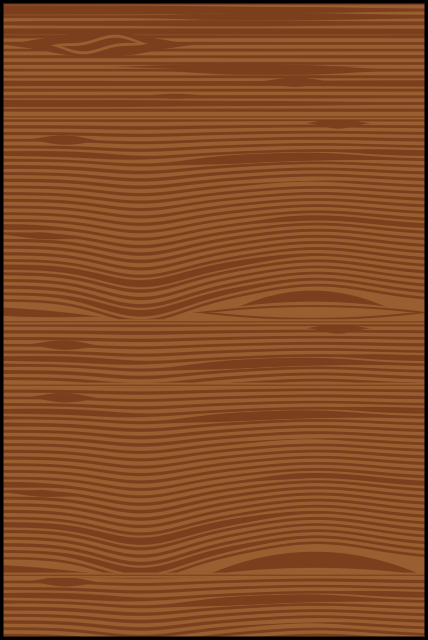
Reproduce this texture procedurally as a WebGL 2 fragment shader.

```glsl
#version 300 es
precision highp float;
// Flat two-tone wood: fine grain lines in stacked boards, each board bending more with depth.
// Signed distances (negative = dark grain) are joined and cut for lines, knots and seams,
// then softened over one pixel. Lengths are in canvas widths, depth runs down from the top.

uniform vec2 u_resolution;
out vec4 fragColor;

const vec3 LIGHT_WOOD = vec3(0.605, 0.373, 0.190);
const vec3 DARK_WOOD = vec3(0.488, 0.247, 0.118);
const float PERIOD = 0.0156;      // spacing of grain lines
const float BASE_DUTY = 0.40;     // dark part of a plain line
const float BEND = 0.10;          // wave height gained per unit of depth
const float BUNDLE_END = 0.432;   // last bent line of a board
const float BORDER = 0.0082;
const float SEAM_HALF = 0.0014;
const float SEAM_GAP = 0.006;
// Each board: x = depth of its visible top, y = depth of its unbent origin.
const int BOARDS = 4;
const vec2 BOARD[BOARDS] = vec2[](vec2(0.273, 0.273), vec2(0.752, 0.752),
                                  vec2(0.900, 0.875), vec2(1.344, 1.305));

float hash(vec2 p) {
  p = fract(p * vec2(0.1031, 0.1137));
  p += dot(p, p.yx + 33.33);
  return fract((p.x + p.y) * p.x * 17.0);
}

// Smooth noise along x, independent for every row.
float rowNoise(float x, float row) {
  float i = floor(x), f = fract(x);
  return mix(hash(vec2(i, row)), hash(vec2(i + 1.0, row)), f * f * (3.0 - 2.0 * f));
}

// Trough left of the middle, broad crest on the right, flat at the edges.
float wave(float x) {
  float trough = (x - 0.33) / 0.14, crest = (x - 0.74) / 0.18;
  return exp(-trough * trough) - 0.9 * exp(-crest * crest);
}

// Spindle with a full middle and long thin tips.
float knot(vec2 p, vec2 size) {
  float q = p.x / size.x;
  return abs(p.y) - size.y * (exp(-3.0 * q * q) - 0.2 * q * q);
}

float lens(vec2 p, vec2 size) {
  float q = p.x / size.x;
  return abs(p.y) - size.y * (1.0 - q * q);
}

// Crescent arched upward from a base line at p.y = 0.
float dome(vec2 p, vec2 size) {
  float q = p.x / size.x;
  float arch = size.y * (1.0 - q * q);
  return abs(-p.y - 0.65 * arch) - 0.35 * arch;
}

// Lines that swell, merge with their neighbours or run out to a point.
float grainLines(float x, float s, float seed) {
  float row = floor(s / PERIOD), d = 1.0;
  for (int k = -1; k <= 1; k++) {
    float id = row + float(k), key = id + seed;
    float n = rowNoise(x * 2.4 + 7.0 * hash(vec2(key, 3.0)), key + 11.0);
    float bold = step(0.68, hash(vec2(key, 71.0)));
    float fading = step(hash(vec2(key, 29.0)), 0.15);
    float duty = BASE_DUTY + 0.12 * n + bold * 0.9 * smoothstep(0.35, 0.9, n);
    duty -= fading * 0.7 * smoothstep(0.55, 0.95, n);
    d = min(d, abs(s - (id + 0.5) * PERIOD) - 0.5 * PERIOD * duty);
  }
  return d;
}

// Straight grain with a leaf-shaped eye, above the first board.
float topGrain(vec2 p) {
  float d = grainLines(p.x, p.y, 60.0);
  d = min(d, abs(p.y - 0.074) - 0.007);
  d = min(d, knot(p - vec2(0.69, 0.192), vec2(0.12, 0.011)));
  d = min(d, knot(p - vec2(0.55, 0.156), vec2(0.35, 0.009)));
  d = min(d, knot(p - vec2(0.12, 0.242), vec2(0.18, 0.007)));
  d = min(d, knot(p - vec2(0.41, 0.225), vec2(0.12, 0.006)));
  vec2 eye = p - vec2(0.232, 0.104);
  d = min(d, knot(eye, vec2(0.28, 0.031)));
  eye.y += 0.07 * eye.x + 0.006 * sin(eye.x * 40.0);
  d = max(d, -lens(eye, vec2(0.112, 0.016)));
  return min(d, lens(eye, vec2(0.088, 0.009)));
}

// One board; p.y is the depth below its origin.
float boardGrain(vec2 p, bool first) {
  float s = p.y - BEND * p.y * wave(p.x);
  float d = max(grainLines(p.x, s, 100.0), s - BUNDLE_END);
  vec2 q = vec2(p.x, s);
  d = min(d, knot(q - vec2(0.79, 0.016), vec2(0.09, 0.014)));
  d = min(d, knot(q - vec2(0.15, 0.053), vec2(0.11, 0.011)));
  d = min(d, knot(q - vec2(0.10, 0.276), vec2(0.11, 0.008)));
  // Crescents and an outlined drop fill the hollow under the crest.
  d = min(d, lens(p - vec2(0.0, 0.455 + 0.05 * p.x), vec2(0.23, 0.010)));
  if (first) {
    d = min(d, dome(p - vec2(0.73, 0.443), vec2(0.17, 0.037)));
    return min(d, abs(lens(p - vec2(0.73, 0.457), vec2(0.255, 0.015))) - 0.0024);
  }
  return min(d, dome(p - vec2(0.735, 0.468), vec2(0.25, 0.054)));
}

void main() {
  vec2 p = gl_FragCoord.xy / u_resolution.x;
  float height = u_resolution.y / u_resolution.x, px = 1.0 / u_resolution.x;
  p.y = height - p.y;

  int board = -1;
  float seam = 1.0;
  for (int i = 0; i < BOARDS; i++) {
    if (p.y > BOARD[i].x) board = i;
    seam = min(seam, abs(p.y - BOARD[i].x));
  }
  float grain = board < 0 ? topGrain(p)
                          : boardGrain(vec2(p.x, p.y - BOARD[board].y), board == 0);
  grain = min(max(grain, SEAM_GAP - seam), seam - SEAM_HALF);
  vec3 color = mix(DARK_WOOD, LIGHT_WOOD, smoothstep(-0.7 * px, 0.7 * px, grain));

  // Black frame
  float edge = min(min(p.x, 1.0 - p.x), min(p.y, height - p.y)) - BORDER;
  fragColor = vec4(color * smoothstep(-0.6 * px, 0.6 * px, edge), 1.0);
}
```
